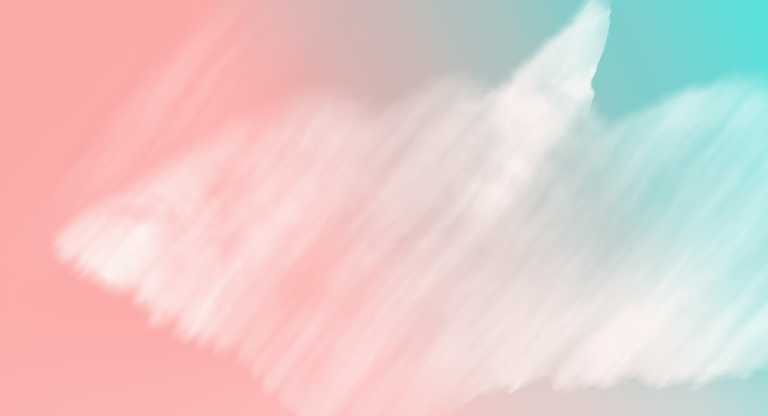
Give the GLSL for this texture, as a Shadertoy shader.

```glsl
// Wind-combed cirrus over a sky that turns from rose through grey to aqua.
// Two piecewise edges bound the cloud, soft ellipses set its thickness,
// and stretched noise draws the slanted fibres and frayed rims.

const vec3 ROSE      = vec3(0.99, 0.665, 0.66);
const vec3 DUSK      = vec3(0.81, 0.72, 0.71);
const vec3 GREY      = vec3(0.69, 0.76, 0.75);
const vec3 TEAL      = vec3(0.50, 0.81, 0.80);
const vec3 AQUA      = vec3(0.36, 0.88, 0.86);
const vec3 WARM_MIST = vec3(0.99, 0.945, 0.935);
const vec3 COOL_MIST = vec3(0.93, 0.985, 0.98);

const float SKY_TILT    = 0.27;  // lean of the colour bands
const float EDGE_SHEAR  = 0.35;  // lean of the edge profile
const float FIBRE_ANGLE = 0.91;
const float FIBRE_DEPTH = 0.85;
const float PUFF_DEPTH  = 0.60;
const float BASE_COVER  = 0.43;

// Sheared x, upper edge, lower edge
const int KNOTS = 15;
const vec3 PROFILE[KNOTS] = vec3[KNOTS](
    vec3(-0.05, 0.43, 0.45),   vec3(0.03, 0.54, 0.36),
    vec3(0.19, 0.675, 0.285),  vec3(0.33, 0.76, 0.22),
    vec3(0.54, 0.81, 0.12),    vec3(0.66, 0.76, 0.02),
    vec3(0.80, 0.82, -0.06),   vec3(0.91, 0.80, -0.06),
    vec3(1.01, 0.92, -0.06),   vec3(1.08, 1.03, -0.05),
    vec3(1.135, 1.0, 0.03),    vec3(1.155, 0.75, 0.035),
    vec3(1.22, 0.70, 0.04),    vec3(1.38, 0.81, 0.05),
    vec3(1.80, 0.80, 0.08));

float hash(vec2 cell) {
    vec3 h = fract(vec3(cell.xyx) * 0.1031);
    h += dot(h, h.yzx + 33.33);
    return fract((h.x + h.y) * h.z);
}

float noise(vec2 p) {
    vec2 i = floor(p), f = fract(p);
    f = f * f * (3.0 - 2.0 * f);
    return mix(mix(hash(i), hash(i + vec2(1, 0)), f.x),
               mix(hash(i + vec2(0, 1)), hash(i + vec2(1, 1)), f.x), f.y);
}

// Fractal noise centred on zero
float fbm(vec2 p) {
    float sum = 0.0, amp = 0.5;
    for (int i = 0; i < 5; i++) {
        sum += amp * (noise(p) - 0.5);
        p = mat2(1.96, 0.40, -0.40, 1.96) * p + 17.3;
        amp *= 0.52;
    }
    return sum;
}

vec2 turn(vec2 p, float angle) {
    float c = cos(angle), s = sin(angle);
    return vec2(c * p.x + s * p.y, c * p.y - s * p.x);
}

float ellipse(vec2 p, vec2 center, vec2 size, float angle) {
    vec2 q = turn(p - center, angle) / size;
    return exp(-dot(q, q));
}

vec2 cloudEdges(float s) {
    vec2 edges = PROFILE[0].yz;
    for (int i = 1; i < KNOTS; i++) {
        float a = PROFILE[i - 1].x;
        edges = mix(edges, PROFILE[i].yz, clamp((s - a) / (PROFILE[i].x - a), 0.0, 1.0));
    }
    return edges;
}

vec3 skyColor(float t) {
    vec3 c = mix(ROSE, DUSK, smoothstep(0.22, 0.49, t));
    c = mix(c, GREY, smoothstep(0.46, 0.62, t));
    c = mix(c, TEAL, smoothstep(0.60, 0.79, t));
    return mix(c, AQUA, smoothstep(0.77, 1.0, t));
}

void mainImage(out vec4 fragColor, in vec2 fragCoord) {
    vec2 uv = fragCoord / iResolution.xy;
    vec2 p = fragCoord / iResolution.y;
    float t = uv.x + SKY_TILT * (uv.y - 1.0);

    // Fibres run along the wind, puffs stay round
    vec2 bend = vec2(fbm(p * 2.5), fbm(p * 2.5 + 40.0));
    vec2 wind = turn(p + 0.07 * bend, FIBRE_ANGLE);
    float fibre = 0.6 * fbm(wind * vec2(1.6, 13.0)) + 0.4 * fbm(wind * vec2(4.0, 34.0) + 9.0);
    float puff = fbm(p * 11.0 + 3.0 * bend);

    // Frayed outline
    vec2 rim = p + vec2(0.10 * fibre, 0.08 * fibre + 0.07 * puff);
    vec2 edges = cloudEdges(rim.x - EDGE_SHEAR * rim.y);
    float softTop = mix(0.13, 0.05, smoothstep(0.5, 1.25, p.x));
    float body = smoothstep(-0.02, softTop, edges.x - rim.y)
               * smoothstep(-0.025, 0.045, rim.y - edges.y);

    // Thick and thin parts
    float cover = BASE_COVER;
    cover += 0.24 * ellipse(p, vec2(0.40, 0.43), vec2(0.34, 0.20), 0.60);
    cover += 0.22 * ellipse(p, vec2(0.22, 0.41), vec2(0.14, 0.11), -0.6);
    cover += 0.16 * ellipse(p, vec2(0.45, 0.27), vec2(0.20, 0.08), -0.5);
    cover -= 0.16 * ellipse(p, vec2(0.74, 0.32), vec2(0.42, 0.06), 0.95);
    cover += 0.48 * ellipse(p, vec2(1.30, 0.75), vec2(0.33, 0.10), 1.00);
    cover -= 0.28 * ellipse(p, vec2(1.42, 0.48), vec2(0.17, 0.10), 0.80);
    cover += 0.48 * ellipse(p, vec2(1.53, 0.17), vec2(0.42, 0.19), 0.15);
    cover += 0.28 * ellipse(p, vec2(1.68, 0.74), vec2(0.19, 0.07), 0.35);
    float puffy = ellipse(p, vec2(0.35, 0.4), vec2(0.4, 0.25), 0.4)
                + ellipse(p, vec2(1.35, 0.75), vec2(0.45, 0.16), 0.7);
    cover += FIBRE_DEPTH * fibre + PUFF_DEPTH * puff * (0.2 + puffy);

    // Faint wisps and low haze outside the main cloud
    float wisps = 0.20 * ellipse(p, vec2(0.38, 0.70), vec2(0.34, 0.13), 0.75) * (1.0 + 5.0 * fibre);
    float haze = 0.34 * ellipse(p, vec2(1.02, 0.02), vec2(0.58, 0.20), 0.1)
               + 0.35 * ellipse(p, vec2(1.75, 0.0), vec2(0.45, 0.15), 0.0)
               + 0.10 * ellipse(p, vec2(0.10, 0.0), vec2(0.45, 0.25), 0.0);
    float density = max(clamp(cover, 0.0, 0.97) * body, clamp(wisps + haze, 0.0, 0.8));

    vec3 mist = mix(WARM_MIST, COOL_MIST, smoothstep(0.55, 0.85, t));
    fragColor = vec4(mix(skyColor(t), mist, density), 1.0);
}
```
